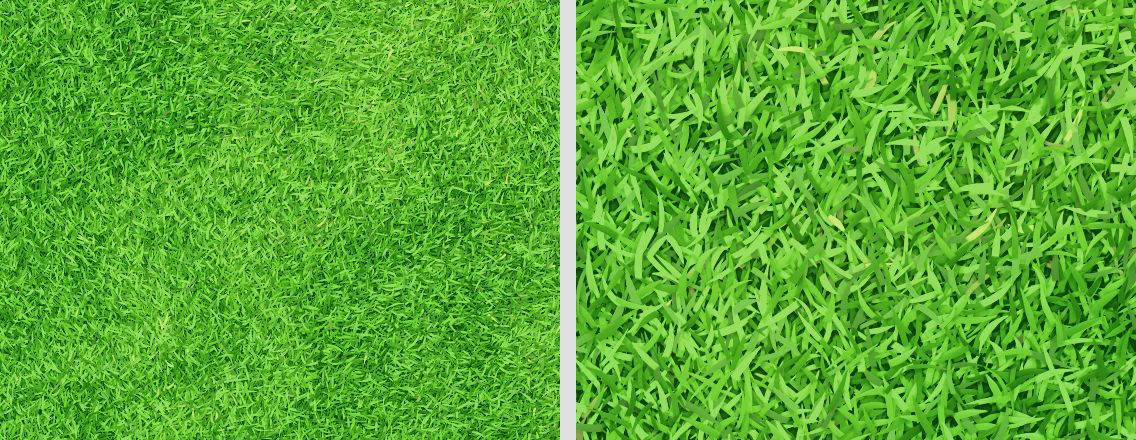
Left, the full canvas; right, a detail of the centre.
Write a Shadertoy shader that draws this texture.

```glsl
// A sunlit lawn seen from above: many layers of short, tapered, curved blades.
// Each layer is a jittered cell grid painted over the last with a soft shadow.
// Blades carry a tone that a green ramp colours; layered sines make dry patches.

const int   LAYERS       = 14;
const float CELL         = 0.0228;  // grid size, in canvas heights
const float HALF_LENGTH  = 0.018;
const float HALF_WIDTH   = 0.0025;
const float BEND         = 0.0040;
const float ANGLE_SPREAD = 2.5;     // radians around the local lean
const float SHADOW_DEPTH = 0.125;
const float BASE_TONE    = 0.05;
const float PATCH_TONE   = 0.065;
const float DUSTY_SHARE  = 0.09;
const float STRAW_SHARE  = 0.008;

const vec3 SOIL_SHADE   = vec3(0.05, 0.25, 0.02);
const vec3 SHADOW_GREEN = vec3(0.09, 0.35, 0.04);
const vec3 DEEP_GREEN   = vec3(0.18, 0.52, 0.07);
const vec3 MID_GREEN    = vec3(0.30, 0.67, 0.12);
const vec3 BRIGHT_GREEN = vec3(0.45, 0.82, 0.20);
const vec3 PALE_GREEN   = vec3(0.58, 0.87, 0.37);
const vec3 DUSTY_GREEN  = vec3(0.39, 0.67, 0.25);
const vec3 STRAW        = vec3(0.76, 0.82, 0.44);

vec4 hash4(vec3 p) {
    vec4 h = fract(p.xyzx * vec4(0.1031, 0.1030, 0.0973, 0.1099));
    h += dot(h, h.wzxy + 33.33);
    return fract((h.xxyz + h.yzzw) * h.zywx);
}

// Broad, slow variation built from warped sines, about -1 to 1
float patches(vec2 p) {
    float broad = sin(5.1 * p.x + 1.4 * sin(4.3 * p.y + 0.6) - 1.6);
    float fine = sin(17.0 * p.x - 9.0 * p.y + 2.0 * sin(13.0 * p.y + 4.0 * p.x));
    return 0.6 * broad + 0.4 * fine;
}

// Dry turf grows towards the upper right and in scattered patches
float dryness(vec2 p) {
    return clamp(0.30 * p.x + 0.25 * p.y - 0.15 + 0.28 * patches(p), 0.0, 1.0);
}

// Main direction in which the blades lie
float lean(vec2 p) {
    return 1.1 + 0.5 * sin(4.0 * p.x + 2.0 * p.y) + 0.4 * sin(7.0 * p.y - 3.0 * p.x);
}

vec3 greenRamp(float tone) {
    vec3 c = mix(SOIL_SHADE, SHADOW_GREEN, smoothstep(-0.15, 0.03, tone));
    c = mix(c, DEEP_GREEN, smoothstep(0.03, 0.18, tone));
    c = mix(c, MID_GREEN, smoothstep(0.18, 0.42, tone));
    c = mix(c, BRIGHT_GREEN, smoothstep(0.42, 0.70, tone));
    return mix(c, PALE_GREEN, smoothstep(0.70, 0.92, tone));
}

// Paints one blade into turf = (tone, dustiness, straw)
void paintBlade(inout vec3 turf, vec2 p, vec2 cell, float layer, float pixel) {
    vec4 place = hash4(vec3(cell + 71.0, layer * 13.0 + 5.0));
    vec4 look  = hash4(vec3(cell + 29.0, layer * 17.0 + 211.0));
    vec2 center = (cell + place.xy) * CELL;

    // Blade frame: x runs to the tip, y across
    float angle = lean(center) + (place.z - 0.5) * ANGLE_SPREAD;
    angle += 3.14159 * step(0.72, look.w);
    vec2 axis = vec2(cos(angle), sin(angle));
    vec2 d = p - center;
    vec2 q = vec2(dot(d, axis), dot(d, vec2(-axis.y, axis.x)));
    float along = q.x / (HALF_LENGTH * mix(0.55, 1.1, place.w));
    q.y -= BEND * (look.y - 0.5) * 2.0 * along * along;

    // Tapered outline with a smooth edge, and a wider shadow
    float ends = 1.0 - smoothstep(0.82, 1.0, abs(along));
    float width = HALF_WIDTH * mix(0.6, 1.2, look.z);
    width *= 1.0 - 0.75 * smoothstep(-0.2, 1.0, along);
    float cover = ends * clamp((width - abs(q.y)) / pixel + 0.5, 0.0, 1.0);
    float reach = abs(q.y + 0.0012 * axis.x);
    float shadow = ends * (1.0 - smoothstep(width, width + 0.0035, reach));

    // Sunlit side, brighter tip, upper layers brighter
    float tone = BASE_TONE + 0.92 * look.x + 0.20 * layer / float(LAYERS);
    tone += 0.07 * along + 0.07 * clamp(q.y / HALF_WIDTH, -1.0, 1.0) * axis.x;
    float pick = fract(look.w * 37.0 + look.z * 11.0);
    float dry = dryness(center);
    float dusty = step(pick, DUSTY_SHARE + 0.15 * dry);
    float straw = step(1.0 - STRAW_SHARE - 0.04 * dry, pick);

    turf.x -= SHADOW_DEPTH * shadow;
    turf = mix(turf, vec3(tone, dusty, straw), cover);
}

void mainImage(out vec4 fragColor, in vec2 fragCoord) {
    float pixel = 1.0 / iResolution.y;
    vec2 p = fragCoord * pixel;
    vec2 home = floor(p / CELL);
    vec3 turf = vec3(0.10, 0.0, 0.0);

    // Layers from the ground up
    for (int layer = 0; layer < LAYERS; layer++)
        for (int y = -1; y <= 1; y++)
            for (int x = -1; x <= 1; x++)
                paintBlade(turf, p, home + vec2(x, y), float(layer), pixel);

    // Colour from tone, then dusty and straw blades, then dry tint
    float dry = dryness(p);
    float tone = turf.x + PATCH_TONE * patches(p) + 0.12 * (dry - 0.25);
    vec3 color = greenRamp(tone);
    float light = clamp(0.72 + 0.5 * tone, 0.45, 1.12);
    color = mix(color, DUSTY_GREEN * light, 0.75 * turf.y);
    color = mix(color, STRAW * light, 0.75 * turf.z);
    color += vec3(0.08, 0.01, 0.0) * (dry - 0.2);
    fragColor = vec4(clamp(color, 0.0, 1.0), 1.0);
}
```
